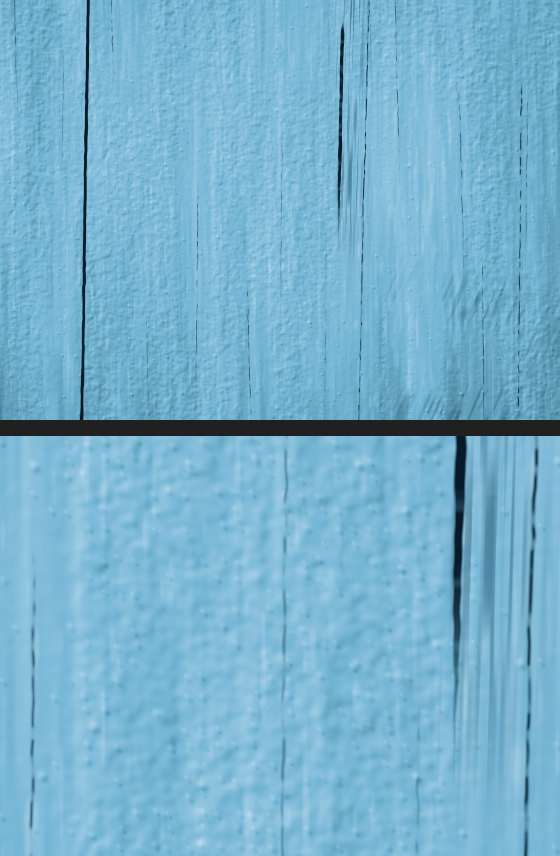
Top: the whole. Bottom: its middle third, enlarged.
A Shadertoy shader for this texture:

```glsl
// Weathered wooden boards under thick, blistered sky-blue paint with vertical cracks.
#define BLISTER_SCALE 138.0
#define RELIEF_GAIN 2.2
#define STREAK_GAIN 1.1
#define VIGNETTE 3.1
#define DROP_CHANCE 0.16
#define BEAD_CHANCE 0.3
#define HAIRLINES 13
#define DRIP_ROWS 13

const vec3 PALE  = vec3(0.53, 0.75, 0.86);
const vec3 BLUE  = vec3(0.45, 0.71, 0.83);
const vec3 SHADE = vec3(0.40, 0.65, 0.76);
const vec3 DEEP  = vec3(0.16, 0.38, 0.48);
const vec3 CRACK = vec3(0.03, 0.10, 0.16);

float hash(vec2 p) {
    vec3 q = fract(vec3(p.xyx) * 0.1031);
    q += dot(q, q.yzx + 33.33);
    return fract((q.x + q.y) * q.z);
}

float noise(vec2 p) {
    vec2 cell = floor(p), f = fract(p);
    f = f * f * (3.0 - 2.0 * f);
    float low  = mix(hash(cell), hash(cell + vec2(1, 0)), f.x);
    float high = mix(hash(cell + vec2(0, 1)), hash(cell + vec2(1, 1)), f.x);
    return mix(low, high, f.y);
}

mat2 turn(float a) {
    return mat2(cos(a), sin(a), -sin(a), cos(a));
}

// Sparse round domes of paint, one at most per unit cell.
float domes(vec2 g, float chance, float size) {
    vec2 cell = floor(g);
    vec2 centre = 0.3 + 0.4 * vec2(hash(cell + 11.0), hash(cell + 37.0));
    float radius = size * (0.6 + 0.4 * hash(cell + 53.0));
    float dome = 1.0 - smoothstep(0.1 * radius, radius, length(fract(g) - centre));
    return dome * step(hash(cell + 70.0), chance);
}

// Height of the blistered paint; roughness scales the blisters, beads add rows.
float paintHeight(vec2 p, float roughness, float beads) {
    float fine = noise(turn(0.5) * p * BLISTER_SCALE);
    float coarse = noise(turn(-0.3) * p * BLISTER_SCALE * 0.6 + 40.0);
    float blisters = 0.55 * fine + 0.4 * smoothstep(0.35, 0.9, coarse);
    float small = domes(p * 75.0, BEAD_CHANCE * roughness + beads, 0.3);
    return blisters * roughness + 0.45 * small + 0.7 * domes(p * 24.0, DROP_CHANCE, 0.14);
}

// Coverage of a near-vertical crack: x at mid height, lean, vertical span, half width.
float crack(vec2 p, float x, float lean, vec2 span, float halfWidth, float broken) {
    float seed = x * 91.0;
    float wobble = 0.003 * (noise(vec2(seed, p.y * 6.0)) - 0.5)
                 + 0.002 * (noise(vec2(seed + 8.0, p.y * 70.0)) - 0.5);
    float d = abs(p.x - x - lean * (p.y - 0.5) - wobble);
    float taper = smoothstep(span.x, span.x + 0.2, p.y)
                * (1.0 - smoothstep(span.y - 0.04, span.y, p.y));
    float w = halfWidth * taper * (0.8 + 0.4 * noise(vec2(seed + 3.0, p.y * 22.0)));
    float soft = max(0.0016, 0.6 / iResolution.y);
    float gaps = smoothstep(0.2, 0.65, noise(vec2(seed + 5.0, p.y * 100.0)));
    return (1.0 - smoothstep(w - soft, w + soft, d)) * sqrt(taper) * mix(1.0, gaps, broken);
}

void mainImage(out vec4 fragColor, in vec2 fragCoord) {
    vec2 p = fragCoord / iResolution.y;
    vec2 uv = fragCoord / iResolution.xy;
    float aspect = iResolution.x / iResolution.y;

    // Rough and smooth bands, with rows of beaded drips.
    float roughness = 0.25 + 0.9 * smoothstep(0.25, 0.75, noise(vec2(p.x * 13.0 + 3.0, p.y * 2.0)));
    float beads = 0.0;
    for (int i = 0; i < DRIP_ROWS; i++) {
        float k = float(i);
        float x = (k + hash(vec2(k, 5.0))) / float(DRIP_ROWS) * aspect;
        float offset = (p.x - x - 0.012 * (noise(vec2(k * 7.0, p.y * 4.0)) - 0.5)) / 0.005;
        beads += exp(-offset * offset) * smoothstep(0.3, 0.7, noise(vec2(k * 13.0, p.y * 5.0)));
    }
    roughness += 0.5 * beads;

    // Relief lit from the upper left.
    vec2 toLight = vec2(-0.0017, 0.0021);
    float relief = paintHeight(p - toLight, roughness, beads)
                 - paintHeight(p + toLight, roughness, beads);

    // Broad light, vertical grain and relief, in palette steps.
    vec2 fromCentre = uv - vec2(0.5, 0.6);
    float tone = 0.52 - VIGNETTE * dot(fromCentre, fromCentre);
    tone += 1.3 * (noise(vec2(p.x * 12.0, p.y * 1.5)) - 0.5);
    tone += STREAK_GAIN * (noise(vec2(p.x * 75.0, p.y * 3.0)) - 0.5);
    tone += 0.9 * STREAK_GAIN * (noise(vec2(p.x * 170.0, p.y * 9.0)) - 0.5);
    tone += 0.9 * smoothstep(0.68, 0.95, noise(vec2(p.x * 150.0 + 31.0, p.y * 22.0)));
    tone += RELIEF_GAIN * relief + 0.35 * beads;

    // Slanted brush marks at the lower right.
    float brushed = smoothstep(0.62, 0.78, uv.x) * (1.0 - smoothstep(0.25, 0.5, p.y))
                  * smoothstep(0.4, 0.75, noise(p * 7.0 + 2.0));
    vec2 stroke = turn(0.4) * p;
    tone -= 1.8 * brushed * smoothstep(0.45, 0.85, noise(stroke * vec2(150.0, 14.0)));

    // Pale side is compressed, shaded side is stretched.
    tone *= tone > 0.0 ? 0.9 : 1.1;
    vec3 colour = mix(BLUE, tone > 0.0 ? PALE : 2.0 * BLUE - SHADE, tone);
    colour = clamp(colour, vec3(0.20, 0.44, 0.55), vec3(0.76, 0.88, 0.94));

    // Torn fibres around the long split.
    float fibreBand = exp(-pow((p.x - 0.625 * aspect) / 0.035, 2.0)) * smoothstep(0.3, 0.6, p.y);
    float fibres = smoothstep(0.5, 0.9, noise(vec2((p.x - 0.03 * p.y) * 300.0, p.y * 7.0)));
    colour = mix(colour, DEEP, 0.6 * fibreBand * fibres);

    // Board gap, split and long seams.
    float dark = crack(p, 0.152 * aspect, 0.016, vec2(-0.4, 1.2), 0.0038, 0.0);
    dark = max(dark, crack(p, 0.605 * aspect, 0.02, vec2(0.38, 0.96), 0.004, 0.15));
    dark = max(dark, 0.9 * crack(p, 0.649 * aspect, 0.023, vec2(-0.3, 1.1), 0.0015, 0.6));
    dark = max(dark, 0.85 * crack(p, 0.929 * aspect, 0.01, vec2(-0.2, 0.82), 0.0015, 0.9));

    // Scattered broken hairlines.
    for (int i = 0; i < HAIRLINES; i++) {
        float k = float(i);
        float x = (k + 0.2 + 0.6 * hash(vec2(k, 21.0))) / float(HAIRLINES) * aspect;
        float middle = hash(vec2(k, 32.0));
        float reach = 0.14 + 0.2 * hash(vec2(k, 43.0));
        float lean = 0.05 * (hash(vec2(k, 54.0)) - 0.65);
        float strength = 0.4 + 0.45 * hash(vec2(k, 65.0));
        dark = max(dark, strength * crack(p, x, lean, middle + vec2(-reach, reach), 0.001, 0.85));
    }
    fragColor = vec4(mix(colour, mix(DEEP, CRACK, dark * dark), dark), 1.0);
}
```
